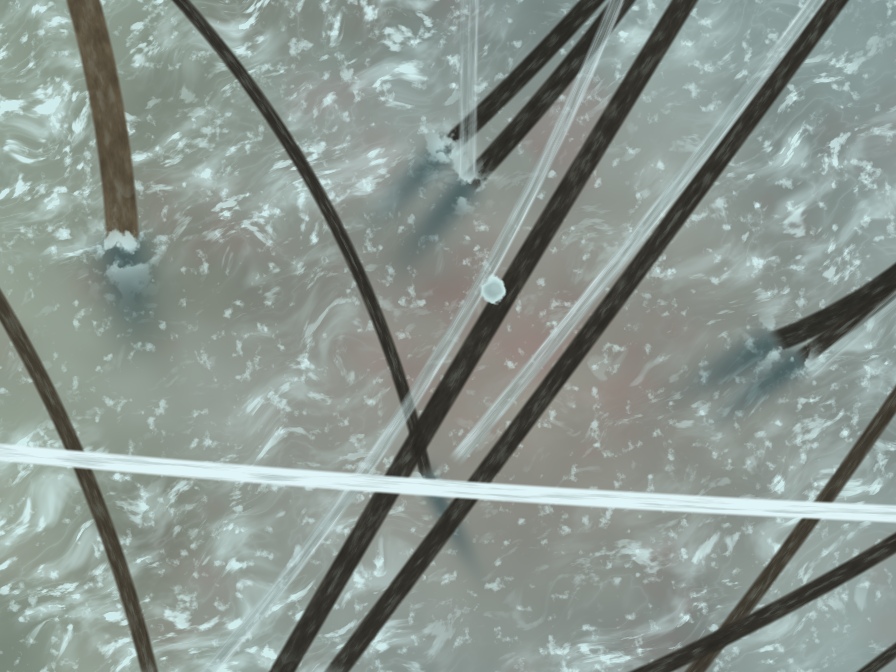
Reproduce this texture procedurally as a Shadertoy shader.

```glsl
// Magnified skin crossed by dark, brown and clear hairs.
// Skin is layered noise with wet glints; each hair is a bent, streaked
// stroke with flakes at its root and a blurred shadow under the skin.

const vec3 SKIN_COOL = vec3(0.535, 0.63, 0.625);
const vec3 SKIN_GREEN = vec3(0.54, 0.605, 0.55);
const vec3 SKIN_WARM = vec3(0.535, 0.52, 0.485);
const vec3 SKIN_RED = vec3(0.56, 0.44, 0.43);
const vec3 UNDER_SKIN = vec3(0.24, 0.33, 0.34);
const vec3 GLINT = vec3(0.83, 0.94, 0.94);
const vec3 HAIR_DARK = vec3(0.18, 0.175, 0.155);
const vec3 HAIR_BROWN = vec3(0.37, 0.33, 0.26);
const vec3 HAIR_SHEEN = vec3(0.4, 0.45, 0.43);
const vec3 HAIR_CLEAR = vec3(0.57, 0.65, 0.64);
const vec3 HAIR_WHITE = vec3(0.88, 0.96, 0.97);
const vec2 BEAD = vec2(0.732, 0.567);
const float EDGE = 0.003;
const float TILT = 0.5;

// Hair ends: tip.xy, root.xy, in canvas heights
const int DARKS = 12;
const vec4 DARK_ENDS[DARKS] = vec4[DARKS](
  vec4(0.25, 1.02, 0.635, 0.29), vec4(0.9, 1.02, 0.665, 0.78),
  vec4(0.95, 1.03, 0.695, 0.725), vec4(1.36, 0.61, 1.15, 0.49),
  vec4(1.36, 0.59, 1.19, 0.465), vec4(0.115, 1.03, 0.183, 0.635),
  vec4(-0.02, 0.58, 0.23, -0.03), vec4(1.37, 0.46, 1.01, -0.03),
  vec4(1.37, 0.215, 0.9, -0.03), vec4(1.37, 0.06, 1.25, -0.03),
  vec4(1.032, 1.02, 0.402, -0.03), vec4(1.26, 1.02, 0.478, -0.03));
// Bend, half width, brownness
const vec3 DARK_SHAPE[DARKS] = vec3[DARKS](
  vec3(0.055, 0.0095, 0.1), vec3(0.004, 0.014, 0), vec3(0.006, 0.015, 0),
  vec3(0.01, 0.016, 0), vec3(0, 0.012, 0.1), vec3(0.012, 0.024, 1),
  vec3(0.027, 0.012, 0.5), vec3(0.006, 0.0115, 0.4), vec3(0.01, 0.013, 0.1),
  vec3(0, 0.009, 0.1), vec3(-0.004, 0.0165, 0.1), vec3(0.002, 0.0145, 0.1));

const int PALES = 5;
const vec4 PALE_ENDS[PALES] = vec4[PALES](
  vec4(0.7, 1.03, 0.695, 0.735), vec4(0.93, 1.03, 0.285, -0.03),
  vec4(1.23, 1.02, 0.677, 0.314), vec4(1.36, 0.58, 1.2, 0.44),
  vec4(-0.02, 0.329, 1.36, 0.234));
// Bend, half width, opacity
const vec3 PALE_SHAPE[PALES] = vec3[PALES](
  vec3(0, 0.013, 0.25), vec3(0.055, 0.0105, 0.45), vec3(0.008, 0.011, 0.5),
  vec3(0, 0.009, 0.35), vec3(-0.009, 0.0125, 1));

float hash(vec2 c) {
  vec3 h = fract(c.xyx * 0.1031);
  h += dot(h, h.yzx + 33.33);
  return fract((h.x + h.y) * h.z);
}

float noise(vec2 p) {
  vec2 c = floor(p), f = fract(p);
  f = f * f * (3.0 - 2.0 * f);
  return mix(mix(hash(c), hash(c + vec2(1, 0)), f.x),
             mix(hash(c + vec2(0, 1)), hash(c + 1.0), f.x), f.y);
}

float fbm(vec2 p) {
  float sum = 0.0, amp = 0.533;
  for (int i = 0; i < 4; i++) {
    sum += amp * noise(p);
    p = mat2(1.6, 1.2, -1.2, 1.6) * p + 7.3;
    amp *= 0.5;
  }
  return sum;
}

// Distance along the hair, signed distance across it, its length
vec3 hairSpace(vec2 p, vec4 ends, float bend) {
  float len = distance(ends.xy, ends.zw);
  vec2 dir = (ends.zw - ends.xy) / len, rel = p - ends.xy;
  float along = dot(rel, dir), t = clamp(along / len, 0.0, 1.0);
  return vec3(along, dot(rel, vec2(-dir.y, dir.x)) - 4.0 * bend * t * (1.0 - t), len);
}

float hairMask(vec3 h, float halfWidth) {
  float side = 1.0 - smoothstep(-EDGE, EDGE, abs(h.y) - halfWidth);
  return side * smoothstep(0.0, 0.01, h.x) * (1.0 - smoothstep(-0.02, 0.006, h.x - h.z));
}

vec3 skin(vec2 p) {
  vec2 d = (p - vec2(0.78, 0.42)) * vec2(1.7, 2.0);
  float warmth = exp(-dot(d, d)), cloud = fbm(p * 5.0);
  vec3 col = mix(SKIN_GREEN, SKIN_COOL, smoothstep(0.1, 0.7, p.x + 0.5 * cloud - 0.25));
  col = mix(col, SKIN_WARM, 0.9 * warmth);
  col = mix(col, SKIN_RED, 0.35 * smoothstep(0.53, 0.78, fbm(p * 6.0 + 19.0)) * (0.3 + warmth));
  col *= 0.82 + 0.34 * cloud;
  // Wet glints: soft smears, curled ridges and flecks
  float c = cos(TILT), s = sin(TILT);
  vec2 q = mat2(c, -s, s, c) * p + 0.05 * vec2(noise(p * 14.0), noise(p * 14.0 + 40.0));
  float wet = smoothstep(0.36, 0.64, fbm(p * 4.0 + 3.0)) * (1.0 - 0.8 * warmth);
  float smear = smoothstep(0.48, 0.84, fbm(q * vec2(14, 28)));
  float ridge = pow(1.0 - abs(2.0 * fbm(q * vec2(18, 38) + 11.0) - 1.0), 9.0);
  float fleck = smoothstep(0.6, 0.8, fbm(q * vec2(36, 66) + 5.0));
  float speck = smoothstep(0.62, 0.86, fbm(p * 62.0 + 31.0));
  float shine = wet * (0.75 * smear + 0.22 * ridge) + (0.15 + 0.85 * wet) * fleck;
  return mix(col, GLINT, min(shine + 0.6 * speck, 0.95));
}

void mainImage(out vec4 fragColor, in vec2 fragCoord) {
  vec2 p = fragCoord / iResolution.y;
  vec3 col = skin(p);
  float grain = fbm(p * 42.0);

  // Dark hairs: shadow below the root, streaked shaft, root flakes
  for (int i = 0; i < DARKS; i++) {
    vec3 shape = DARK_SHAPE[i], h = hairSpace(p, DARK_ENDS[i], shape.x);
    float across = h.y / shape.y, past = h.x - h.z;
    float fade = smoothstep(-0.03, 0.01, past) * (1.0 - smoothstep(0.02, 0.21, past));
    col = mix(col, UNDER_SKIN, 0.75 * fade * exp(-0.4 * across * across));
    float streak = fbm(vec2(h.x * 45.0, across * 2.5) + float(i) * 9.0);
    vec3 tone = mix(HAIR_DARK, HAIR_BROWN, shape.z) * (0.7 + 0.5 * streak);
    tone = mix(tone, HAIR_SHEEN, 0.45 * smoothstep(0.45, 0.85, streak) * exp(-2.0 * across * across));
    col = mix(col, tone, 0.96 * hairMask(h, shape.y));
    vec2 r = (p - DARK_ENDS[i].zw) / (2.2 * shape.y);
    col = mix(col, GLINT, 0.8 * exp(-dot(r, r)) * smoothstep(0.48, 0.66, grain));
  }

  // Clear and white hairs with bright lengthwise lines
  for (int i = 0; i < PALES; i++) {
    vec3 shape = PALE_SHAPE[i], h = hairSpace(p, PALE_ENDS[i], shape.x);
    float across = h.y / shape.y;
    float streak = fbm(vec2(h.x * 14.0, across * 2.5 + float(i) * 13.0));
    float rim = smoothstep(0.35, 0.75, abs(across));
    float shine = clamp(0.85 * shape.z * shape.z + 1.3 * streak - 0.55 + 0.2 * rim, 0.0, 1.0);
    float cover = mix(shape.z, 1.0, 0.6 * shine) * hairMask(h, shape.y);
    col = mix(col, mix(HAIR_CLEAR, HAIR_WHITE, shine), cover);
  }

  // Flaky bead stuck to a hair
  float bead = distance(p, BEAD) - 0.008 - 0.022 * grain;
  float crust = 0.5 * smoothstep(-0.012, -0.002, bead) + 0.6 * grain;
  vec3 beadTone = mix(SKIN_COOL, GLINT, crust);
  col = mix(col, beadTone, 1.0 - smoothstep(-EDGE, EDGE, bead));
  fragColor = vec4(col, 1.0);
}
```
